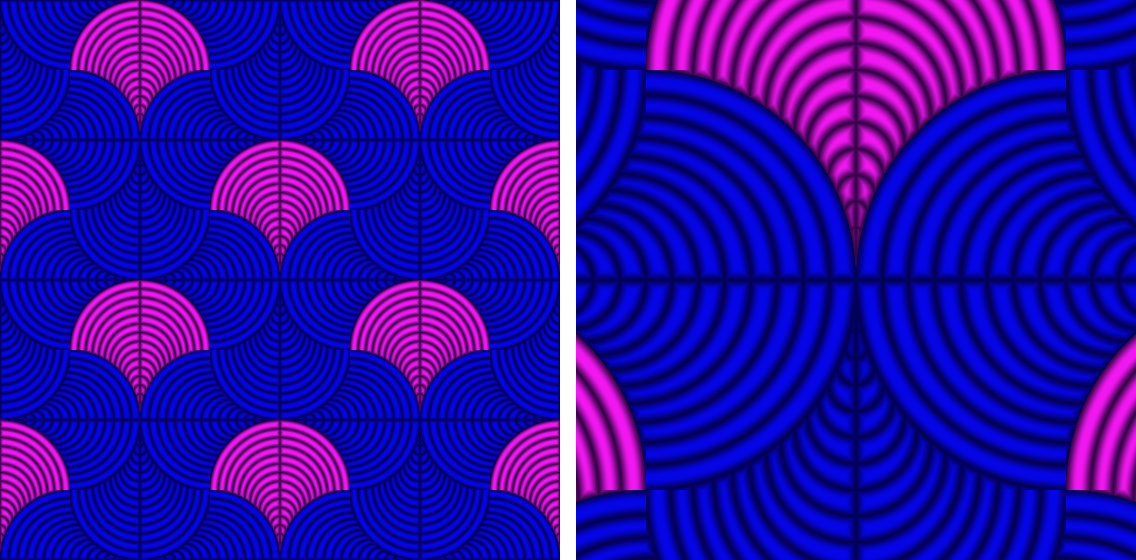
Left: the whole. Right: its middle third, enlarged.
This pattern is drawn by a WebGL 2 fragment shader. Its source:

```glsl
#version 300 es
precision highp float;
// Interlocking fans pointing up, down, left and right, one in four magenta.
// The plane is mirror-folded into one square holding four half fans; each fan
// is filled with arches that shrink evenly from its round head to its tip.

#define UNITS 8.0          // fan radii across the canvas (multiple of 4)
#define ARCHES 16          // arches along one fan axis
#define LINE_WIDTH 0.038   // in fan radii
#define SOFTNESS 0.034     // half width of the blurred edge, in fan radii
#define BLUE vec3(0.02, 0.02, 0.91)
#define BLUE_INK vec3(0.01, 0.0, 0.22)
#define MAGENTA vec3(0.95, 0.09, 0.94)
#define MAGENTA_INK vec3(0.08, 0.0, 0.17)

uniform vec2 u_resolution;
out vec4 outColor;

const float QUARTER_PI = 0.785398;

// Signed distance to a fan outline, positive inside.
// x: distance from the axis, y: height above the tip (0 to 2).
float fanInside(vec2 p) {
    if (p.y >= 1.0) return 1.0 - length(p - vec2(0.0, 1.0));
    return min(length(p - vec2(1.0, 0.0)) - 1.0, 1.0 - p.x);
}

// Distance to the nearest semicircular arch spanning the fan.
float archDistance(vec2 p) {
    float nearest = 1.0;
    for (int k = 1; k < ARCHES; k++) {
        float drop = 2.0 * float(k) / float(ARCHES);
        float angle = acos((drop - 1.0) * 0.707107) - QUARTER_PI;
        vec2 center = vec2(0.0, sin(angle));
        float radius = 1.0 - cos(angle);
        // Below its center an arch is measured from its foot
        float d = p.y >= center.y ? abs(length(p - center) - radius)
                                  : length(p - center - vec2(radius, 0.0));
        nearest = min(nearest, d);
    }
    return nearest;
}

void main() {
    vec2 p = gl_FragCoord.xy / u_resolution * UNITS;
    float pixel = UNITS / min(u_resolution.x, u_resolution.y);

    // Fold into a square with a fan tip at each corner
    vec2 cell = mod(p + 2.0, 4.0) - 2.0;
    vec2 turned = abs(cell) - 1.0;

    // Pick the fan that covers this point, turning a quarter each time
    vec2 fan = turned + 1.0;
    float inside = -10.0;
    int corner = 0;
    for (int i = 0; i < 4; i++) {
        float d = fanInside(turned + 1.0);
        if (d > inside) {
            inside = d;
            fan = turned + 1.0;
            corner = i;
        }
        turned = vec2(turned.y, -turned.x);
    }

    // Upward fans are magenta, all others blue
    bool vertical = corner == 0 || corner == 2;
    bool upward = vertical && ((corner == 0) == (cell.y > 0.0));
    vec3 fill = upward ? MAGENTA : BLUE;
    vec3 ink = upward ? MAGENTA_INK : BLUE_INK;

    // Outline, axis and arches share one soft line
    float lineDistance = min(min(abs(inside), fan.x), archDistance(fan));
    float blur = max(SOFTNESS, 0.75 * pixel);
    float halfWidth = 0.5 * LINE_WIDTH;
    float paint = smoothstep(halfWidth - blur, halfWidth + blur, lineDistance);

    outColor = vec4(mix(ink, fill, paint), 1.0);
}
```
